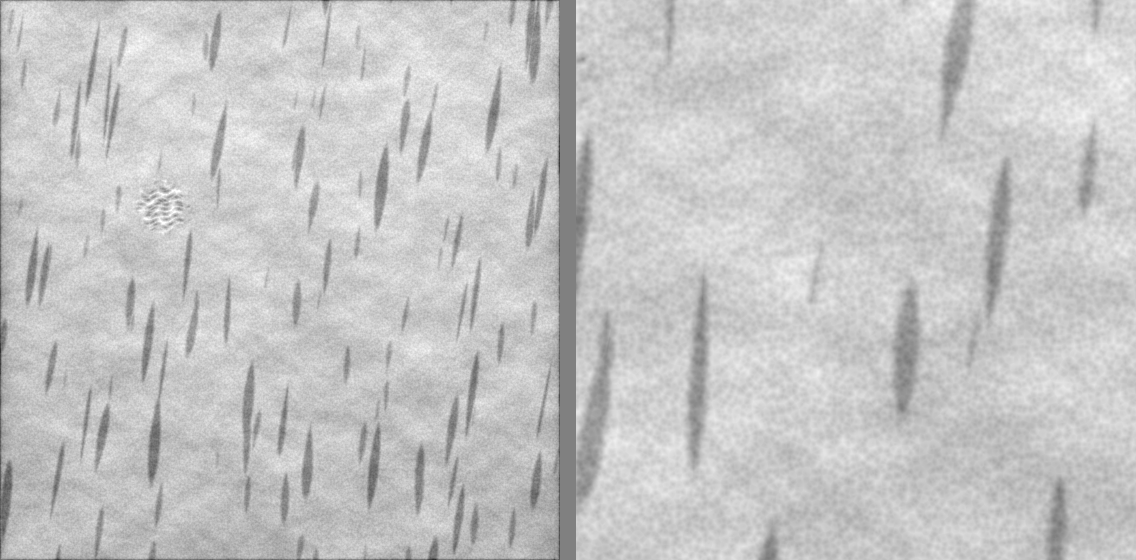
Left, the full canvas; right, a detail of the centre.
Give the GLSL for this texture, as a WebGL 2 fragment shader.

```glsl
#version 300 es
precision highp float;
// Pale grainy grey sheet with slanted dark spindle streaks and one rough rippled spot.

uniform vec2 u_resolution;
out vec4 fragColor;

// Sheet
const float GREY_BOTTOM = 0.752;
const float GREY_TOP = 0.846;
const float MOTTLE_AMOUNT = 0.034;
const float MOTTLE_FREQ = 20.0;
const float GRAIN_AMOUNT = 0.082;
const vec2 GRAIN_FREQ = vec2(260.0, 175.0);
const float CELL_MEAN = 0.46;

// Streaks
const float STREAK_CELLS = 8.0;
const float STREAK_CHANCE = 0.92;
const vec2 HALF_LENGTH = vec2(0.022, 0.096);
const vec2 HALF_WIDTH = vec2(0.0025, 0.0105);
const vec2 DEPTH = vec2(0.12, 0.29);
const vec2 SLANT = vec2(0.05, 0.19);
const float SOFTNESS = 0.0038;

// Rough spot
const vec2 SPOT_CENTER = vec2(0.29, 0.63);
const float SPOT_RADIUS = 0.047;
const vec2 SPOT_FREQ = vec2(50.0, 125.0);
const float SPOT_CONTRAST = 0.58;

// Rim: strength and reach of line, side shade and broad falloff
const vec2 RIM_LINE = vec2(0.44, 0.0016);
const vec2 RIM_SIDE = vec2(0.09, 0.014);
const vec2 RIM_BROAD = vec2(0.045, 0.06);

vec2 hash2(vec2 p) {
    vec3 q = fract(p.xyx * vec3(0.1031, 0.1030, 0.0973));
    q += dot(q, q.yzx + 33.33);
    return fract((q.xx + q.yz) * q.zy);
}

// Distance to the nearest jittered cell point
float cellular(vec2 p) {
    vec2 cell = floor(p);
    float nearest = 8.0;
    for (int y = -1; y <= 1; y++) {
        for (int x = -1; x <= 1; x++) {
            vec2 id = cell + vec2(x, y);
            vec2 d = id + hash2(id) - p;
            nearest = min(nearest, dot(d, d));
        }
    }
    return sqrt(nearest);
}

// Layered warped sines, slightly wider than tall
float mottle(vec2 p) {
    float sum = 0.0, amp = 1.0, freq = MOTTLE_FREQ;
    for (int i = 0; i < 7; i++) {
        float k = float(i);
        float a = 0.35 * sin(k * 2.4 + 0.6);
        vec2 q = mat2(cos(a), sin(a), -sin(a), cos(a)) * p;
        q = q * freq * vec2(0.75, 1.35) + k * 2.1;
        q += 1.6 * sin(q.yx * 0.37 + k) + 0.9 * sin(q.yx * 0.83 + 2.0 * k);
        sum += amp * sin(q.x) * sin(q.y);
        freq *= 1.58;
        amp *= 0.86;
    }
    return sum;
}

// Soft spindle, thickest near the middle and tapering to both tips
float spindle(vec2 d, float halfLength, float halfWidth, float slant, float bias) {
    float t = d.y / halfLength;
    float s = t + bias * (1.0 - t * t);
    float width = halfWidth * pow(max(1.0 - s * s, 0.0), 1.15);
    float edge = abs(d.x - slant * d.y) - width;
    float soft = max(SOFTNESS, 0.7 / u_resolution.y);
    return (1.0 - smoothstep(-soft, soft, edge)) * (1.0 - smoothstep(0.65, 1.0, abs(t)));
}

// One scattered layer of streaks
float streaks(vec2 p, float seed) {
    vec2 cell = floor(p * STREAK_CELLS);
    float dark = 0.0;
    for (int y = -1; y <= 1; y++) {
        for (int x = -1; x <= 1; x++) {
            vec2 id = cell + vec2(x, y);
            vec2 key = id + seed;
            vec2 place = hash2(key);
            vec2 form = hash2(key + 71.0);
            vec2 lean = hash2(key + 137.0);
            float size = pow(form.x, 1.5);
            float halfLength = mix(HALF_LENGTH.x, HALF_LENGTH.y, size);
            float halfWidth = mix(HALF_WIDTH.x, HALF_WIDTH.y, sqrt(size) * form.y);
            float slant = mix(SLANT.x, SLANT.y, lean.x);
            float depth = mix(DEPTH.x, DEPTH.y, sqrt(size));
            float present = step(hash2(key + 211.0).x, STREAK_CHANCE);
            vec2 d = p - (id + place) / STREAK_CELLS;
            float shape = spindle(d, halfLength, halfWidth, slant, 0.6 * (lean.y - 0.5));
            dark = max(dark, present * depth * shape);
        }
    }
    return dark;
}

void main() {
    vec2 p = gl_FragCoord.xy / u_resolution.y;
    vec2 extent = u_resolution / u_resolution.y;

    // Sheet tone, mottling and balanced fine grain
    float grey = mix(GREY_BOTTOM, GREY_TOP, smoothstep(0.0, 0.9, p.y));
    grey += MOTTLE_AMOUNT * mottle(p);
    vec2 turned = mat2(0.8, 0.6, -0.6, 0.8) * p + 3.0;
    grey += GRAIN_AMOUNT * (cellular(p * GRAIN_FREQ.x) - cellular(turned * GRAIN_FREQ.y));

    // Rough spot with flat ripples and a ragged outline
    vec2 q = p - SPOT_CENTER;
    float ragged = length(q) / SPOT_RADIUS + 0.5 * (cellular(p * 60.0) - CELL_MEAN);
    float spot = 1.0 - smoothstep(0.65, 1.1, ragged);
    vec2 ripple = SPOT_FREQ * vec2(q.x, q.y - 0.15 * q.x + 0.002 * sin(q.x * 190.0));
    grey += spot * SPOT_CONTRAST * (cellular(ripple + 19.0) - CELL_MEAN);

    // Streaks
    grey -= max(streaks(p, 17.0), streaks(p + 0.057, 403.0));

    // Shaded rim
    vec2 toEdge = min(p, extent - p);
    float rim = min(toEdge.x, toEdge.y);
    grey -= RIM_LINE.x * exp(-rim / RIM_LINE.y) + RIM_SIDE.x * exp(-toEdge.x / RIM_SIDE.y);
    grey -= RIM_BROAD.x * exp(-rim / RIM_BROAD.y);

    fragColor = vec4(vec3(clamp(grey, 0.0, 1.0)), 1.0);
}
```
